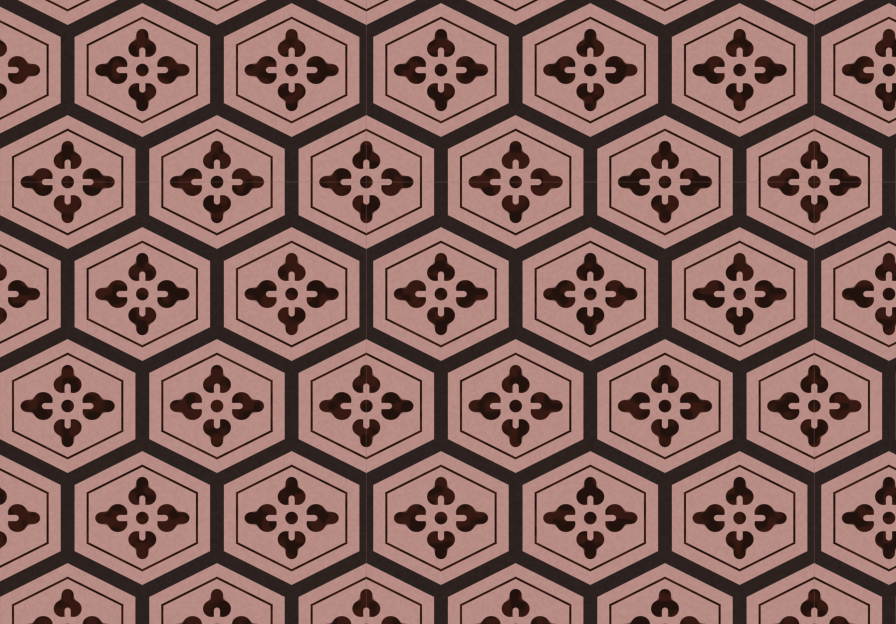
Reproduce this pattern procedurally as a Shadertoy shader.

```glsl
// Staggered rows of flattened hexagon tiles, each with a thin inner outline
// and a four-petal flower. Two offset lattices give the nearest hexagon;
// signed distances draw the shapes, value noise mottles the inks.

const float TILES_ACROSS = 6.0;
const vec2 LATTICE = vec2(1.0, 1.5);          // repeat of one staggered pair of rows
const vec2 FIRST_CENTRE = vec2(0.953, 0.469); // measured from the top left
const vec2 SLOPE_NORMAL = vec2(0.4472, 0.8944);

const vec3 CLAY = vec3(0.72, 0.55, 0.52);
const vec3 GROUT = vec3(0.17, 0.13, 0.12);
const vec3 INK_DEEP = vec3(0.13, 0.07, 0.05);
const vec3 INK_WARM = vec3(0.21, 0.10, 0.07);
const vec3 SEAM = vec3(0.54, 0.42, 0.39);

float hash(vec2 p) {
    vec3 q = fract(vec3(p.xyx) * 0.1031);
    q += dot(q, q.yzx + 33.33);
    return fract((q.x + q.y) * q.z);
}

float valueNoise(vec2 p) {
    vec2 cell = floor(p), f = fract(p);
    f *= f * (3.0 - 2.0 * f);
    return mix(mix(hash(cell), hash(cell + vec2(1, 0)), f.x),
               mix(hash(cell + vec2(0, 1)), hash(cell + vec2(1, 1)), f.x), f.y);
}

float coverage(float d, float blur) {
    return 1.0 - smoothstep(-blur, blur, d);
}

float smoothMin(float a, float b, float k) {
    float h = max(k - abs(a - b), 0.0) / k;
    return min(a, b) - 0.25 * h * h * k;
}

// Negative inside the hexagon whose edges meet the neighbouring cells
float hexagon(vec2 p) {
    p = abs(p);
    return max(p.x - 0.5, dot(p, SLOPE_NORMAL) - SLOPE_NORMAL.x);
}

vec2 wrapCell(vec2 p) {
    return mod(p + 0.5 * LATTICE, LATTICE) - 0.5 * LATTICE;
}

vec2 nearestCentre(vec2 p) {
    vec2 a = wrapCell(p);
    vec2 b = wrapCell(p + 0.5 * LATTICE);
    return hexagon(a) < hexagon(b) ? a : b;
}

// Paired lobes ending in a round knob, split by a rounded stem along x
float petal(vec2 p, float stretch) {
    p = abs(p);
    p.x /= stretch;
    float lobes = length(p - vec2(0.143, 0.038)) - 0.055;
    float knob = length(p - vec2(0.235, 0.0)) - 0.040;
    float stem = length(p - vec2(min(p.x, 0.130), 0.0)) - 0.021;
    return max(smoothMin(lobes, knob, 0.045), -stem);
}

float flower(vec2 p) {
    float petals = min(petal(p, 1.145), petal(p.yx, 1.0));
    return min(petals, length(p) - 0.042);
}

// Faint joins where larger printed blocks meet
float seams(vec2 p, float blur) {
    float across = abs(mod(p.x - 2.453 + 1.5, 3.0) - 1.5);
    float down = abs(p.y - 1.219);
    return coverage(min(across, down) - 0.003, blur);
}

void mainImage(out vec4 fragColor, in vec2 fragCoord) {
    float pixel = TILES_ACROSS / iResolution.x;
    vec2 p = vec2(fragCoord.x, iResolution.y - fragCoord.y) * pixel;
    vec2 local = nearestCentre(p - FIRST_CENTRE);
    float blur = 0.8 * pixel;

    // Tile face, inner outline and flower
    float hex = hexagon(local);
    float face = coverage(hex + 0.046, blur);
    float outline = coverage(abs(hex + 0.134) - 0.0065, blur);
    float motif = max(outline, coverage(flower(local), blur));

    // Mottled inks and fine grain
    float mottle = valueNoise(p * 18.0);
    float grain = valueNoise(p * 60.0) - 0.5;
    vec3 ink = mix(INK_DEEP, INK_WARM, smoothstep(0.3, 0.7, mottle));
    vec3 clay = CLAY + 0.03 * grain;
    vec3 grout = GROUT + 0.02 * grain;

    vec3 colour = mix(grout, mix(clay, ink, motif), face);
    colour = mix(colour, SEAM, 0.3 * seams(p, blur));
    fragColor = vec4(colour, 1.0);
}
```
